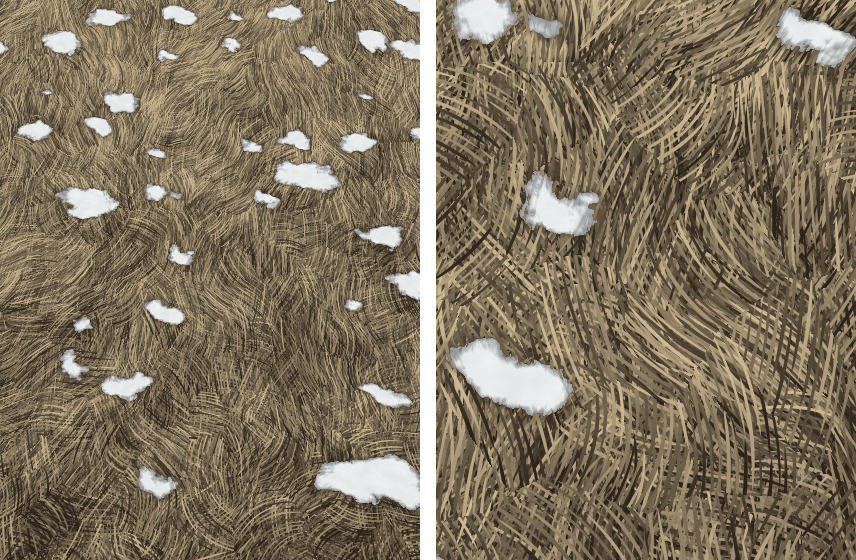
Left, the full canvas; right, a detail of the centre.
A WebGL 1 fragment shader for this texture:

```glsl
precision highp float;
// Dry matted grass in overlapping tufts, receding uphill, with scattered patches of melting snow.
uniform vec2 u_resolution;

#define LAYERS 14
#define TUFT_SIZE 0.13
#define BLADE_LENGTH 0.13
#define BLADE_SPACING 0.0095
#define TONE_CONTRAST 1.05
#define SNOW_CELL 0.42
#define SNOW_CHANCE 0.66

const vec3 SHADE = vec3(0.17, 0.135, 0.10);
const vec3 STRAW = vec3(0.75, 0.675, 0.53);
const vec3 SNOW_GREY = vec3(0.60, 0.61, 0.62);
const vec3 SNOW_WHITE = vec3(0.91, 0.92, 0.92);

vec2 hash2(vec2 p) {
  return fract(sin(vec2(dot(p, vec2(127.1, 311.7)), dot(p, vec2(269.5, 183.3)))) * 43758.5);
}

mat2 turn(float a) {
  float c = cos(a), s = sin(a);
  return mat2(c, s, -s, c);
}

// Layered, mutually bent sines, roughly -1 to 1
float waves(vec2 p) {
  float sum = 0.0, amp = 0.6;
  for (int i = 0; i < 5; i++) {
    sum += amp * sin(p.x + 1.6 * sin(p.y * 0.9)) * sin(p.y + 1.4 * sin(p.x * 0.8 + 2.0));
    p = turn(0.9) * p * 1.9 + 3.7;
    amp *= 0.58;
  }
  return sum;
}

// One layer of blades, each tuft with its own lean: x = coverage, y = tone offset
vec2 bladeLayer(vec2 p, float seed, float spread, float px) {
  vec2 base = floor(p / TUFT_SIZE), root = vec2(0.0), traits = vec2(0.0);
  float nearest = 1e3;
  for (int j = -1; j <= 1; j++) {
    for (int i = -1; i <= 1; i++) {
      vec2 id = base + vec2(float(i), float(j));
      vec2 h = hash2(id + seed * 17.3);
      vec2 c = (id + h) * TUFT_SIZE;
      float d = length(p - c);
      if (d < nearest) { nearest = d; root = c; traits = hash2(id + seed * 7.1 + 41.0); }
    }
  }
  float flow = 0.6 * sin(root.x * 5.0 + 2.0 * sin(root.y * 3.1)) + 0.25;
  vec2 q = turn(flow + (traits.x - 0.5) * spread) * (p - root);
  q.x += (traits.y - 0.5) * 8.0 * q.y * q.y;

  // Staggered long cells, one tapered and slightly tilted blade in each
  float column = floor(q.x / BLADE_SPACING);
  float v = q.y / BLADE_LENGTH + hash2(vec2(column, seed)).x;
  vec2 r = hash2(vec2(column, floor(v)) + traits * 50.0);
  float along = fract(v);
  float across = fract(q.x / BLADE_SPACING) - 0.5 - (r.x - 0.5) * (along - 0.5) * 1.1;
  float taper = sqrt(4.0 * along * (1.0 - along));
  float halfWidth = BLADE_SPACING * mix(0.16, 0.27, r.x) * taper;
  float cover = clamp((halfWidth - abs(across) * BLADE_SPACING) / px + 0.5, 0.0, 1.0);
  float lift = 0.18 * clamp((p.y - root.y) / TUFT_SIZE, -1.0, 1.0);
  return vec2(cover * min(1.0, taper * 2.0), (r.y - 0.5) * TONE_CONTRAST + lift);
}

// Signed snow depth in cell units: positive inside a patch
float snowField(vec2 p, float far) {
  p += 0.12 * vec2(waves(p * 5.0), waves(p.yx * 5.0 + 9.0));
  vec2 base = floor(p);
  float field = -1.0;
  for (int j = -1; j <= 1; j++) {
    for (int i = -1; i <= 1; i++) {
      vec2 id = base + vec2(float(i), float(j));
      vec2 place = hash2(id + 3.0), kind = hash2(id + 71.0);
      vec2 d = turn(0.5 + (place.x - 0.5) * 1.2) * (p - id - 0.15 - 0.7 * place);
      float size = mix(0.12, 0.46, kind.y) - 0.05 * far;
      float patchDepth = size - length(d * vec2(1.0, 1.75));
      if (kind.x < SNOW_CHANCE) field = max(field, patchDepth);
    }
  }
  return field;
}

void main() {
  vec2 uv = gl_FragCoord.xy / u_resolution.x;
  float far = gl_FragCoord.y / u_resolution.y;
  float x = uv.x - 0.5, y = uv.y;

  // Perspective: both ground maps shrink their features uphill
  float grassScale = 1.0 + 0.8 * y;
  vec2 grass = vec2(x * grassScale, y + 0.4 * y * y) + 5.0;
  float snowScale = 1.0 + 1.6 * y;
  vec2 snow = vec2(x * snowScale, y + 1.3 * y * y) / SNOW_CELL + 20.0;

  // Grass: stack blades from the dark mat up to the lit straw
  float level = mix(0.32, 0.54, far) + 0.20 * waves(grass * 7.0);
  float spread = mix(2.5, 1.2, far);
  float tone = 0.05;
  for (int i = 0; i < LAYERS; i++) {
    float height = float(i) / float(LAYERS);
    vec2 blade = bladeLayer(grass, float(i) + 1.0, spread, grassScale / u_resolution.x);
    float bladeTone = clamp(level + blade.y + 0.38 * height - 0.22, 0.0, 1.08);
    tone = mix(tone, bladeTone, blade.x);
  }

  // Snow: frayed by pale blades, with a damp dark rim and grey thin edges
  float field = snowField(snow, far) + 0.035 * (0.45 - tone);
  float edge = snowScale / (SNOW_CELL * u_resolution.x);
  tone *= 1.0 - 0.35 * smoothstep(-0.12, 0.0, field);
  float relief = waves(snow * 16.0);
  float thick = smoothstep(0.0, 0.075, field + 0.015 * relief);
  vec3 snowColor = mix(SNOW_GREY, SNOW_WHITE, thick) + 0.025 * relief;

  vec3 color = mix(SHADE, STRAW, tone);
  color = mix(color, snowColor, smoothstep(-edge, edge, field));
  gl_FragColor = vec4(color, 1.0);
}
```
